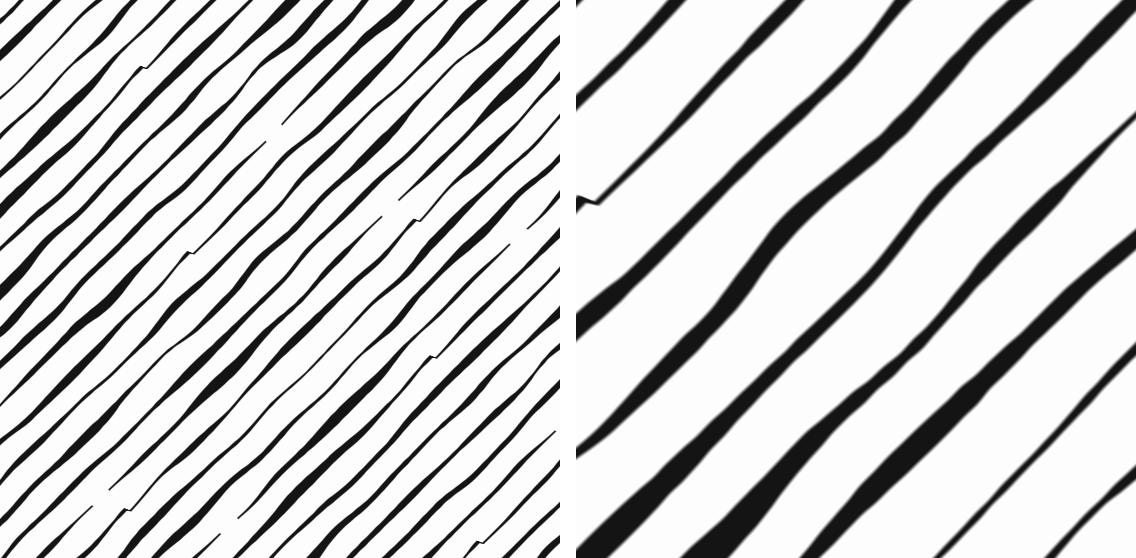
Left: the whole. Right: its middle third, enlarged.
This pattern is drawn by a Shadertoy shader. Its source:

```glsl
const vec3 PAPER = vec3(0.992);
const vec3 INK = vec3(0.08);
const int LINES = 15;             // strokes in one diagonal tile
const float TILE = 1.034;         // tile period, in canvas widths
const float PHASE = 0.0353;       // offset of the first stroke, in tiles
const float THIN = 0.0026;        // half widths, in tiles
const float THICK = 0.0084;
const float SWELL = 0.0060;       // extra half width at the swelling
const float SWELL_LENGTH = 0.12;
const float WOBBLE = 0.0065;
const float ROUGHNESS = 0.0005;
const float GAP = 0.028;          // half length of a gap
const float TAPER = 0.16;         // length of the thinning beside a break
const float HOOK_STEP = 0.0055;   // sideways jump at a hook
const float SOFTNESS = 0.0015;    // edge blur, in canvas widths

// Position of the main swelling along each stroke
const float SWELL_AT[LINES] = float[LINES](
    0.74, 0.91, 0.32, 0.40, 0.87, 0.67, 0.16, 0.52,
    0.50, 0.52, 0.66, 0.47, 0.76, 0.39, 0.70);

// Breaks: stroke number, position along it
const vec2 GAPS[3] = vec2[3](vec2(0, 0.314), vec2(4, 0.487), vec2(10, 0.243));
const vec2 HOOKS[3] = vec2[3](vec2(1, 0.340), vec2(5, 0.132), vec2(11, 0.893));

float hash(vec2 p) {
    vec3 q = fract(vec3(p.xyx) * 0.1031);
    q += dot(q, q.yzx + 33.33);
    return fract((q.x + q.y) * q.z);
}

// Smooth noise along a stroke, repeating once per tile
float strokeNoise(float along, float cells, float seed) {
    float x = fract(along) * cells;
    float cell = floor(x);
    float f = x - cell;
    float a = hash(vec2(mod(cell, cells), seed));
    float b = hash(vec2(mod(cell + 1.0, cells), seed));
    return mix(a, b, f * f * (3.0 - 2.0 * f));
}

// Signed offset along the tile, wrapped to -0.5 .. 0.5
float wrapped(float offset) {
    return fract(offset + 0.5) - 0.5;
}

// Signed distance to the nearest stroke, in tiles
float strokeDistance(float across, float along) {
    float pitch = 1.0 / float(LINES);
    float row = floor((across - PHASE) / pitch + 0.5);
    int id = (int(row) + LINES) % LINES;
    float seed = float(id) * 7.0 + 3.0;

    // Hand-drawn wander and varying pressure
    float centre = PHASE + row * pitch;
    centre += WOBBLE * (2.0 * strokeNoise(along, 9.0, seed) - 1.0);
    float halfWidth = mix(THIN, THICK, strokeNoise(along, 7.0, seed + 131.0));
    float swell = wrapped(along - SWELL_AT[id]) / SWELL_LENGTH;
    halfWidth += SWELL * exp(-swell * swell);
    halfWidth += ROUGHNESS * (2.0 * strokeNoise(along, 61.0, seed + 257.0) - 1.0);

    float cut = -1.0;
    for (int i = 0; i < 3; i++) {
        // Gap: both ends taper away
        if (int(GAPS[i].x) == id) {
            float d = abs(wrapped(along - GAPS[i].y));
            halfWidth = mix(0.0021, halfWidth, smoothstep(GAP, GAP + TAPER, d));
            cut = GAP - d;
        }
        // Hook: a blunt head, then a thin new start beside it
        if (int(HOOKS[i].x) == id) {
            float d = wrapped(along - HOOKS[i].y);
            float after = smoothstep(-0.004, 0.004, d);
            float near = 1.0 - smoothstep(0.0, TAPER, abs(d));
            float head = smoothstep(-0.045, -0.015, d) * (1.0 - after);
            centre += HOOK_STEP * near * (2.0 * after - 1.0);
            halfWidth = mix(halfWidth, 0.0024, near) + 0.0022 * head;
        }
    }
    // Diagonal axes are longer than canvas axes by sqrt(2)
    return max(abs(across - centre) - halfWidth, cut) * 0.7071;
}

void mainImage(out vec4 fragColor, in vec2 fragCoord) {
    vec2 p = vec2(fragCoord.x, iResolution.y - fragCoord.y) / iResolution.x;
    float across = (p.x + p.y) / TILE;
    float along = (p.x - p.y) / TILE;

    float d = strokeDistance(across, along) * TILE;
    float blur = max(SOFTNESS, 0.7 / iResolution.x);
    float ink = 1.0 - smoothstep(-blur, blur, d);
    fragColor = vec4(mix(PAPER, INK, ink), 1.0);
}
```
